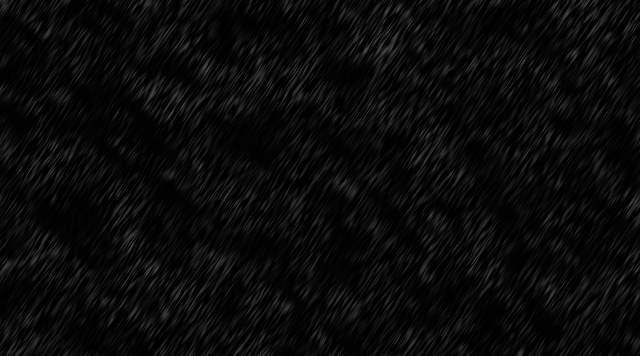
Reproduce this texture procedurally as a Shadertoy shader.

```glsl
// Dark brushed cloth: fine pale slanted scratches on near-black.
// Staggered strand noise makes the scratches; the same noise, coarser and
// running along the opposite diagonal, gathers them into soft banded patches.

float hash(vec2 p) {
    vec3 h = fract(p.xyx * vec3(0.1031, 0.1030, 0.0973));
    h += dot(h, h.yzx + 33.33);
    return fract((h.x + h.y) * h.z);
}

// Brightness along one strand, shifted so neighbours do not line up
float strand(float column, float along) {
    along += 40.0 * hash(vec2(column, 7.0));
    float cell = floor(along);
    return mix(hash(vec2(column, cell)), hash(vec2(column, cell + 1.0)),
               smoothstep(0.0, 1.0, along - cell));
}

// Strands side by side in x, running along y
float strands(vec2 p) {
    float column = floor(p.x);
    return mix(strand(column, p.y), strand(column + 1.0, p.y),
               smoothstep(0.0, 1.0, p.x - column));
}

// Coordinates across (x) and along (y) a direction given in radians
vec2 turn(vec2 p, float angle) {
    vec2 d = vec2(cos(angle), sin(angle));
    return vec2(dot(p, vec2(d.y, -d.x)), dot(p, d)) + 10.0;
}

void mainImage(out vec4 fragColor, in vec2 fragCoord) {
    vec2 uv = fragCoord / iResolution.y;

    // Thin scratches with a very slight waver
    vec2 q = turn(uv, 0.98);
    q.x += 0.002 * strands(q * vec2(16.0, 20.0));
    float scratch = 0.68 * strands(q * vec2(310.0, 29.0))
                  + 0.32 * strands(q * vec2(190.0, 42.0) + 31.0);
    scratch = smoothstep(0.32, 1.02, scratch);

    // Patches: bands across the scratches, broken into short blocks
    vec2 r = turn(uv, 0.85).yx;
    float patches = 0.45 * strands(r * vec2(13.0, 8.0))
                  + 0.55 * strands(r * vec2(30.0, 15.0) + 17.0);
    patches = smoothstep(0.03, 1.0, patches);

    float grey = 0.005 + 0.32 * scratch * patches;
    fragColor = vec4(vec3(grey), 1.0);
}
```
